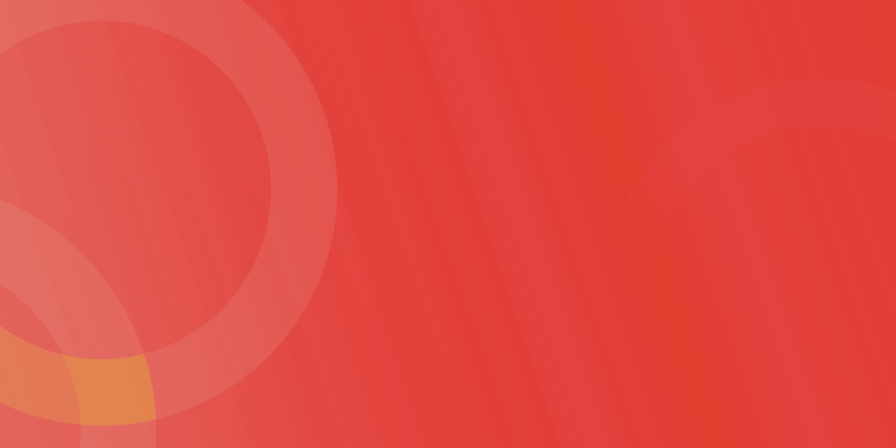
Write a WebGL 1 fragment shader that draws this background.

```glsl
precision highp float;
// Red backdrop with slanted soft streaks and three large translucent rings.

uniform vec2 u_resolution;

// Lengths are in canvas heights, origin at the lower left.
const vec3 BASE_RED = vec3(0.888, 0.246, 0.222);
const vec3 WARM_RED = vec3(0.888, 0.240, 0.175);
const vec3 PINK_RED = vec3(0.892, 0.265, 0.258);
const vec3 LIGHT_CORAL = vec3(0.888, 0.400, 0.365);
const vec3 RING_TINT = vec3(0.890, 0.640, 0.590);
const vec3 OVERLAP_ORANGE = vec3(0.890, 0.540, 0.260);

const float STREAK_SLANT = 0.34;
const float STREAK_STRENGTH = 0.45;
const float GLOW_STREAKS = 0.09;

// Each ring: center x, center y, inner radius, outer radius.
const vec4 RING_TOP = vec4(0.227, 0.576, 0.378, 0.526);
const vec4 RING_CORNER = vec4(-0.211, 0.036, 0.391, 0.560);
const vec4 RING_RIGHT = vec4(1.836, 0.336, 0.385, 0.487);
const float RING_ALPHA = 0.18;
const float FAINT_RING_ALPHA = 0.45;

float hashGradient(float cell) {
    return fract(sin(cell * 127.1 + 31.7) * 4375.85) * 2.0 - 1.0;
}

// One-dimensional gradient noise, roughly -1 to 1.
float gradientNoise(float x) {
    float cell = floor(x);
    float f = x - cell;
    float fade = f * f * f * (f * (f * 6.0 - 15.0) + 10.0);
    float left = hashGradient(cell) * f;
    float right = hashGradient(cell + 1.0) * (f - 1.0);
    return 2.0 * mix(left, right, fade);
}

float streakNoise(float s) {
    float sum = 0.0;
    float amplitude = 0.6;
    float frequency = 9.0;
    for (int i = 0; i < 3; i++) {
        sum += amplitude * gradientNoise(s * frequency + float(i) * 17.3);
        amplitude *= 0.65;
        frequency *= 2.3;
    }
    return sum;
}

float band(float s, float center, float width) {
    float d = (s - center) / width;
    return exp(-d * d);
}

float ringMask(vec2 p, vec4 ring, float pixel) {
    float middle = 0.5 * (ring.z + ring.w);
    float halfWidth = 0.5 * (ring.w - ring.z);
    float d = abs(length(p - ring.xy) - middle) - halfWidth;
    return 1.0 - smoothstep(-pixel, pixel, d);
}

void main() {
    vec2 p = gl_FragCoord.xy / u_resolution.y;
    float pixel = 0.75 / u_resolution.y;

    // Coordinate across the streaks, measured along the top edge.
    float s = p.x - STREAK_SLANT * (1.0 - p.y);
    float streaks = streakNoise(s);

    // Pink and warm bands; positive tone is pink, negative is warm.
    float tone = 0.15 + STREAK_STRENGTH * streaks;
    tone += 0.50 * band(s, 0.99, 0.09) + 0.45 * band(s, 1.48, 0.07);
    tone -= 0.50 * band(s, 0.90, 0.015) + 0.40 * band(s, 1.075, 0.018);
    tone -= 0.80 * band(s, 1.25, 0.08) + 0.70 * band(s, 2.00, 0.12);
    tone = clamp(tone, -1.0, 1.0);
    vec3 color = mix(BASE_RED, PINK_RED, max(tone, 0.0));
    color = mix(color, WARM_RED, max(-tone, 0.0));

    // Coral light fading in from the left.
    float glow = 1.0 - smoothstep(-0.40, 0.90, 0.75 * s + 0.25 * p.x);
    glow += GLOW_STREAKS * streaks * (1.0 - smoothstep(0.2, 1.1, s));
    color = mix(color, LIGHT_CORAL, clamp(glow, 0.0, 1.0));

    // Faint ring on the right, dissolving downward.
    float fadeDown = smoothstep(0.35, 0.75, p.y);
    float faint = ringMask(p, RING_RIGHT, pixel) * fadeDown;
    color = mix(color, PINK_RED, FAINT_RING_ALPHA * faint);

    // Two bright rings on the left.
    float topRing = ringMask(p, RING_TOP, pixel);
    float cornerRing = ringMask(p, RING_CORNER, pixel);
    color = mix(color, RING_TINT, RING_ALPHA * topRing);
    color = mix(color, RING_TINT, RING_ALPHA * cornerRing);

    // Orange where the upper ring crosses the corner ring and its disc.
    float cornerDistance = length(p - RING_CORNER.xy) - RING_CORNER.w;
    float cornerDisc = 1.0 - smoothstep(-pixel, pixel, cornerDistance);
    float orange = topRing * cornerDisc * mix(0.40, 0.70, cornerRing);
    color = mix(color, OVERLAP_ORANGE, orange);

    gl_FragColor = vec4(color, 1.0);
}
```
